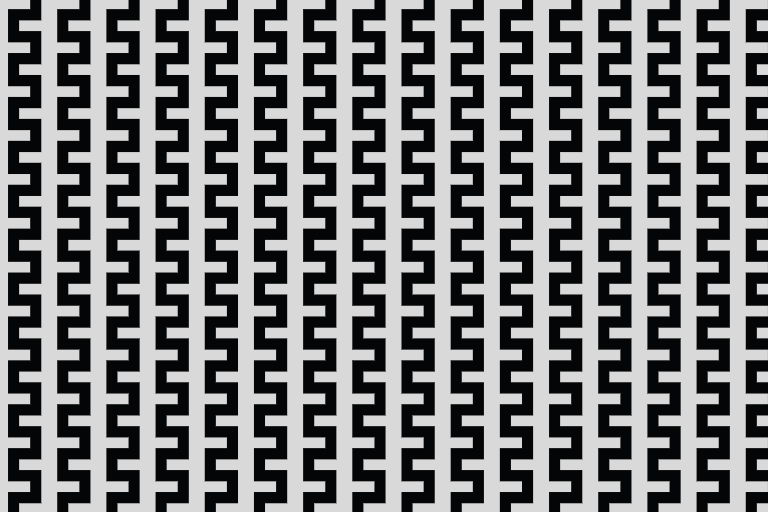
Write a Shadertoy shader that draws this pattern.

```glsl
// Lengths are fractions of the canvas height.
const vec2 PITCH = vec2(0.09606, 0.04287);   // column spacing, notch spacing
const vec2 FIRST = vec2(0.04815, 0.0066);    // centre of the lowest left notch
const float HALF_WIDTH = 0.03246;
const float BAR_WIDTH = 0.02165;
const float HALF_NOTCH = 0.01045;

const vec3 PAPER = vec3(0.85);
const vec3 INK = vec3(0.015, 0.02, 0.025);

// Slot open toward +x, ending at floorX.
float notchDistance(vec2 p, float floorX, float halfHeight) {
    return max(abs(p.y) - halfHeight, floorX - p.x);
}

// Column with one notch cut from its right side.
float meanderDistance(vec2 p, float halfWidth, float barWidth, float halfNotch) {
    float column = abs(p.x) - halfWidth;
    float notch = notchDistance(p, barWidth - halfWidth, halfNotch);
    return max(column, -notch);
}

// Repeats the cell and mirrors every second row.
vec2 alternatingCell(vec2 p, vec2 pitch) {
    vec2 id = floor(p / pitch + 0.5);
    vec2 local = p - id * pitch;
    local.x *= 1.0 - 2.0 * mod(id.y, 2.0);
    return local;
}

float coverage(float dist, float pixel) {
    return clamp(0.5 - dist / pixel, 0.0, 1.0);
}

void mainImage(out vec4 fragColor, in vec2 fragCoord) {
    float pixel = 1.0 / iResolution.y;
    vec2 cell = alternatingCell(fragCoord * pixel - FIRST, PITCH);
    float dist = meanderDistance(cell, HALF_WIDTH, BAR_WIDTH, HALF_NOTCH);
    fragColor = vec4(mix(PAPER, INK, coverage(dist, pixel)), 1.0);
}
```
